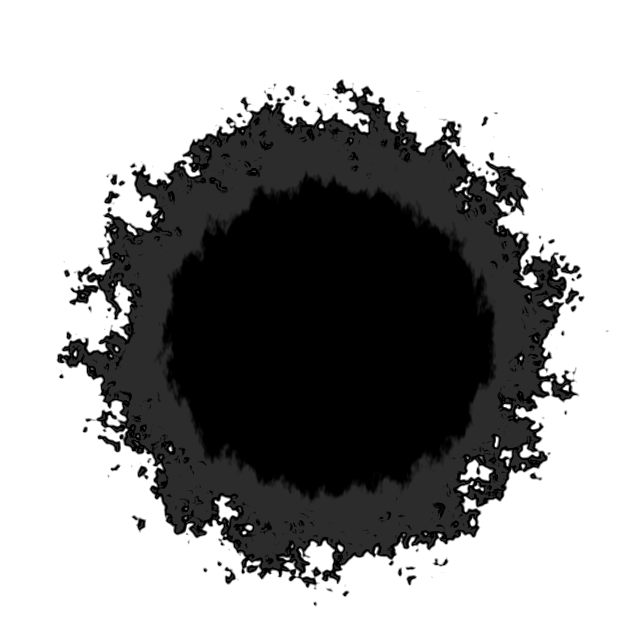
This background is drawn by a Shadertoy shader. Its source:

```glsl
// A black ink blot inside a charcoal ring on white paper.
// Gradient-noise fbm erodes two round distance fields: the outer one becomes
// a crumbling rim with a dark outline and specks, the inner one a soft core.

#define RIM_CENTER vec2(0.510, 0.474)
#define RIM_RADIUS 0.354
#define RIM_ROUGHNESS 0.066
#define RIM_SCALE 13.0
#define OUTLINE_WIDTH 0.0052
#define CORE_CENTER vec2(0.514, 0.470)
#define CORE_RADII vec2(0.256, 0.241)
#define CORE_ROUGHNESS 0.027
#define CORE_SCALE vec2(26.0, 13.0)
#define EDGE_SOFTNESS 0.0022
#define CHARCOAL vec3(0.172)
#define PAPER vec3(1.0)

// Pseudo-random unit gradient for a lattice cell
vec2 cellGradient(vec2 cell) {
    vec3 h = fract(cell.xyx * vec3(0.1031, 0.1030, 0.0973));
    h += dot(h, h.yzx + 33.33);
    float angle = 6.28319 * fract((h.x + h.y) * h.z);
    return vec2(cos(angle), sin(angle));
}

float gradientNoise(vec2 p) {
    vec2 cell = floor(p), f = fract(p);
    vec2 u = f * f * f * (f * (f * 6.0 - 15.0) + 10.0);
    vec2 e = vec2(1.0, 0.0);
    float a = dot(cellGradient(cell), f);
    float b = dot(cellGradient(cell + e.xy), f - e.xy);
    float c = dot(cellGradient(cell + e.yx), f - e.yx);
    float d = dot(cellGradient(cell + e.xx), f - e.xx);
    return mix(mix(a, b, u.x), mix(c, d, u.x), u.y);
}

// Octaves are rotated and doubled; gain sets how rough the sum is
float fbm(vec2 p, float gain) {
    float sum = 0.0, amplitude = 1.0;
    for (int i = 0; i < 4; i++) {
        sum += amplitude * gradientNoise(p);
        p = mat2(1.6, 1.2, -1.2, 1.6) * p + 17.3;
        amplitude *= gain;
    }
    return sum;
}

// Eroded disc, negative inside; the slower outer slope lets specks scatter
float rimField(vec2 p) {
    float disc = length(p - RIM_CENTER) - RIM_RADIUS;
    disc *= disc > 0.0 ? 0.78 : 1.0;
    return disc + RIM_ROUGHNESS * fbm(p * RIM_SCALE + 40.0, 0.82);
}

// Field divided by its slope, so the outline keeps an even width
float rimDistance(vec2 p) {
    vec2 e = vec2(0.0015, 0.0);
    float f = rimField(p);
    vec2 slope = vec2(rimField(p + e.xy), rimField(p + e.yx)) - f;
    return f / max(length(slope) / e.x, 1.5);
}

// Eroded ellipse, its noise stretched vertically
float coreDistance(vec2 p) {
    float ellipse = (length((p - CORE_CENTER) / CORE_RADII) - 1.0) * CORE_RADII.y;
    return ellipse + CORE_ROUGHNESS * fbm(p * CORE_SCALE + 90.0, 0.65);
}

void mainImage(out vec4 fragColor, in vec2 fragCoord) {
    vec2 p = (fragCoord - 0.5 * iResolution.xy) / iResolution.y + 0.5;
    float soft = max(EDGE_SOFTNESS, 0.75 / iResolution.y);

    // Charcoal ring around the black core
    float core = coreDistance(p);
    vec3 color = CHARCOAL * smoothstep(-0.009, 0.009, core);

    // Black outline, then the paper outside
    float rim = rimDistance(p);
    color *= 1.0 - smoothstep(-soft, soft, rim + OUTLINE_WIDTH);
    color = mix(color, PAPER, smoothstep(-soft, soft, rim));

    fragColor = vec4(color, 1.0);
}
```
